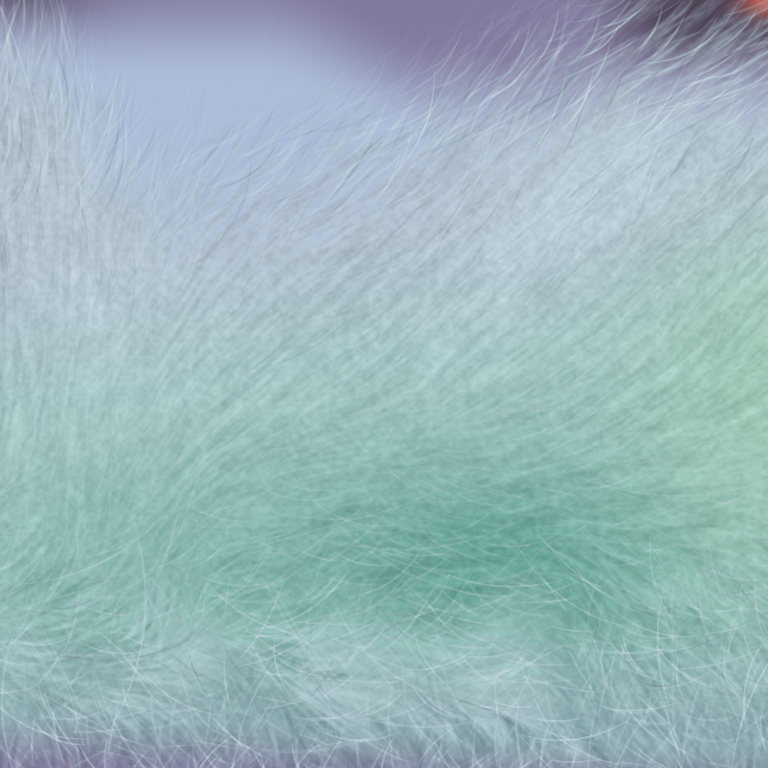
Write a WebGL 1 fragment shader that draws this texture.

```glsl
precision highp float;
// Soft pastel fur with fine hairs against a blurred sky. Broad colour fields are
// brushed by noise averaged along a flow field, then overlaid with layers of
// thin curved hairs that follow the same flow and tangle near the bottom.

uniform vec2 u_resolution;

const vec3 SKY_BLUE   = vec3(0.67, 0.74, 0.85);
const vec3 SKY_MAUVE  = vec3(0.51, 0.48, 0.62);
const vec3 SKY_DARK   = vec3(0.29, 0.25, 0.32);
const vec3 EMBER      = vec3(0.78, 0.36, 0.30);
const vec3 FUR_PALE   = vec3(0.69, 0.75, 0.80);
const vec3 FUR_MINT   = vec3(0.63, 0.77, 0.76);
const vec3 FUR_TEAL   = vec3(0.40, 0.64, 0.59);
const vec3 FUR_GREEN  = vec3(0.62, 0.79, 0.70);
const vec3 FUR_SLATE  = vec3(0.52, 0.63, 0.66);
const vec3 FUR_MAUVE  = vec3(0.51, 0.50, 0.62);
const vec3 SHEEN      = vec3(0.76, 0.84, 0.87);
const vec3 HAIR_LIGHT = vec3(0.77, 0.85, 0.88);
const vec3 HAIR_DARK  = vec3(0.46, 0.54, 0.59);
const float HAIR_WIDTH = 0.0007;
const float HAIR_BLUR  = 0.0018;
const float BRUSH_STEP = 0.005;
const float BRUSH_GAIN = 0.24;
const float GRAIN_GAIN = 0.045;
const int BRUSH_TAPS  = 11;
const int HAIR_LAYERS = 17;

float hash(vec2 p) {
  return fract(sin(dot(p, vec2(127.1, 311.7))) * 43758.55);
}

float noise(vec2 p) {
  vec2 i = floor(p), f = fract(p);
  f = f * f * (3.0 - 2.0 * f);
  return mix(mix(hash(i), hash(i + vec2(1.0, 0.0)), f.x),
             mix(hash(i + vec2(0.0, 1.0)), hash(i + 1.0), f.x), f.y);
}

// Soft elliptical spot, 1 at its centre
float spot(vec2 p, vec2 centre, vec2 radius) {
  vec2 d = (p - centre) / radius;
  return exp(-dot(d, d));
}

// Height where the fur fades into the sky
float furEdge(float x) {
  return 0.77 + 0.16 * smoothstep(0.3, 0.85, x)
       + 0.2 * (1.0 - smoothstep(0.0, 0.22, x));
}

// Direction in which the fur lies
float flowAngle(vec2 p) {
  float upper = mix(1.55, 0.76, smoothstep(0.02, 0.38, p.x));
  float lower = mix(1.1, -0.25, smoothstep(0.0, 0.6, p.x));
  lower = mix(-0.85, lower, smoothstep(0.03, 0.24, p.y));
  float tangle = 1.0 - smoothstep(0.12, 0.5, p.y);
  return mix(lower, upper, smoothstep(0.2, 0.58, p.y))
       + (noise(p * 9.0) - 0.5) * mix(0.35, 2.0, tangle);
}

// Noise averaged along the flow: fine streaks plus wider locks
float brush(vec2 p) {
  float a = flowAngle(p), sum = 0.0;
  vec2 dir = vec2(cos(a), sin(a));
  for (int i = 0; i < BRUSH_TAPS; i++) {
    float t = float(i) - 0.5 * float(BRUSH_TAPS - 1);
    vec2 q = p + dir * t * BRUSH_STEP;
    sum += 0.75 * noise(q * 190.0) + 0.25 * noise(q * 50.0 + 19.0);
  }
  return sum / float(BRUSH_TAPS) - 0.5;
}

// One layer of hairs: x is light cover, y is dark cover
vec2 hairs(vec2 p, float cells, float seed) {
  vec2 cover = vec2(0.0);
  for (int j = -1; j <= 1; j++) {
    for (int i = -1; i <= 1; i++) {
      vec2 id = floor(p * cells) + vec2(float(i), float(j));
      vec2 key = id + seed * 17.3;
      vec2 c = (id + vec2(hash(key), hash(key + 5.2))) / cells;
      float r = hash(key + 9.7), s = hash(key + 3.1), v = hash(key + 7.9);
      float spread = mix(2.4, 0.75, smoothstep(0.1, 0.45, c.y));
      float a = flowAngle(c) + (r - 0.5) * spread;
      vec2 d = p - c, dir = vec2(cos(a), sin(a));
      float along = dot(d, dir) * cells;
      float across = dot(d, vec2(-dir.y, dir.x)) - (s - 0.5) * 0.6 * along * along / cells;
      float reach = along / mix(0.4, 0.9, s);
      float taper = clamp(1.0 - reach * reach, 0.0, 1.0);
      float blur = 1.0 / u_resolution.y + HAIR_BLUR * v * v;
      float line = 1.0 - smoothstep(HAIR_WIDTH * taper, HAIR_WIDTH * taper + blur, abs(across));
      float rooted = 1.0 - smoothstep(0.0, 0.12, c.y - furEdge(c.x));
      line *= sqrt(taper) * rooted * mix(0.2, 1.0, s * (1.3 - v));
      cover += line * (fract(r * 7.0) < 0.7 ? vec2(1.0, 0.0) : vec2(0.0, 1.0));
    }
  }
  return cover;
}

vec3 skyColour(vec2 p) {
  float mauve = smoothstep(0.89, 1.04, p.y + 0.09 * smoothstep(0.33, 0.6, p.x));
  vec3 c = mix(SKY_BLUE, SKY_MAUVE, mauve);
  c = mix(c, SKY_DARK, smoothstep(0.74, 0.9, p.x) * smoothstep(0.88, 0.98, p.y));
  c = mix(c, SKY_DARK, 0.6 * spot(p, vec2(0.02, 1.02), vec2(0.1, 0.05)));
  return mix(c, EMBER, spot(p, vec2(1.0), vec2(0.035, 0.022)));
}

vec3 furColour(vec2 p) {
  vec3 c = mix(FUR_MINT, FUR_PALE, smoothstep(0.45, 0.7, p.y - 0.1 * (p.x - 0.3)));
  c = mix(c, FUR_TEAL, 0.95 * spot(p, vec2(0.65, 0.27), vec2(0.36, 0.15)));
  c = mix(c, FUR_TEAL, 0.45 * spot(p, vec2(0.16, 0.25), vec2(0.22, 0.12)));
  c = mix(c, FUR_GREEN, 0.8 * spot(p, vec2(1.0, 0.48), vec2(0.17, 0.23)));
  c = mix(c, FUR_SLATE, 0.75 * (1.0 - smoothstep(0.04, 0.2, p.y)));
  c = mix(c, FUR_MAUVE, 1.0 - smoothstep(0.0, 0.08, p.y + 0.05 * p.x));
  c = mix(c, SHEEN, 0.3 * spot(p, vec2(0.14, 0.62), vec2(0.16, 0.16)));
  vec2 q = p - vec2(0.75, 0.73);
  vec2 lie = vec2(q.x + q.y, q.y - q.x) * 0.707;
  return mix(c, SHEEN, 0.65 * spot(lie, vec2(0.0), vec2(0.22, 0.07)));
}

void main() {
  vec2 p = gl_FragCoord.xy / u_resolution;
  float streak = brush(p);
  float low = 1.0 - smoothstep(0.1, 0.36, p.y);
  float high = smoothstep(0.6, 0.88, p.y);

  // Brushed fur over the blurred sky
  float height = p.y - furEdge(p.x) + streak * 0.4;
  float fur = 1.0 - smoothstep(-0.16, 0.09, height);
  float grain = noise(p * 230.0) + noise(p * 120.0 + 31.0) - 1.0;
  vec3 brushed = furColour(p) + streak * BRUSH_GAIN * (1.0 + 0.5 * low) + grain * GRAIN_GAIN;
  float tuft = smoothstep(0.45, 0.8, noise(p * vec2(9.0, 13.0) + streak * 2.0));
  brushed = mix(brushed, HAIR_LIGHT, 0.35 * tuft * low);
  vec3 colour = mix(skyColour(p), brushed, fur);

  // Single hairs, crispest at the top and in the tangle below
  vec2 cover = vec2(0.0);
  for (int i = 0; i < HAIR_LAYERS; i++) {
    float n = float(i);
    cover += hairs(p, 4.0 + n * 1.25, n + 1.0);
  }
  float strength = 0.17 + 0.24 * low + 0.32 * high;
  colour = mix(colour, HAIR_DARK, min(cover.y * strength * 0.7, 0.6));
  colour = mix(colour, HAIR_LIGHT, min(cover.x * strength, 0.8));
  gl_FragColor = vec4(clamp(colour, 0.0, 1.0), 1.0);
}
```
